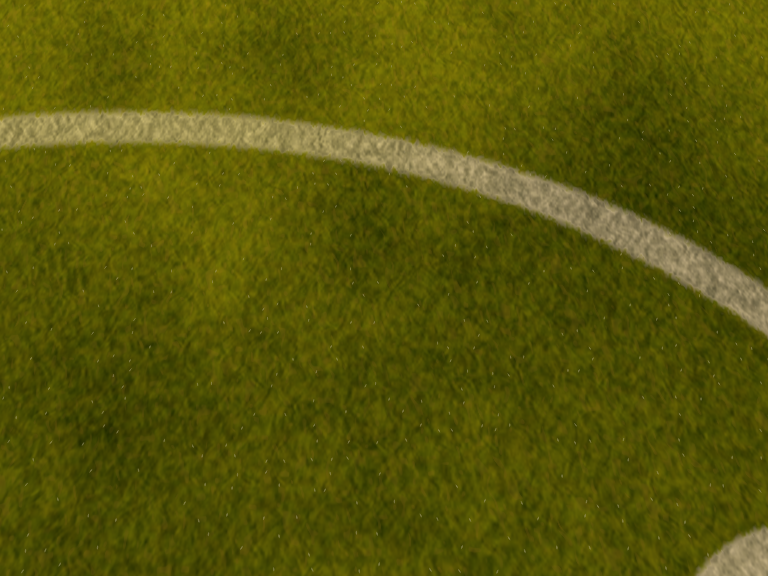
Write a Shadertoy shader that draws this texture.

```glsl
// Sunlit turf with a curved chalk line, a chalk spot and soft patches of shade.

const vec3 TURF_DARK = vec3(0.19, 0.21, 0.004);
const vec3 TURF_LIGHT = vec3(0.51, 0.485, 0.025);
const vec3 STRAW = vec3(0.62, 0.50, 0.10);
const vec3 CHALK_WARM = vec3(0.63, 0.575, 0.36);
const vec3 CHALK_PALE = vec3(0.64, 0.575, 0.44);
const vec3 FLECK = vec3(0.68, 0.65, 0.50);
const vec2 ARC_TOP = vec2(0.22, 0.780);
const vec2 ARC_BEND = vec2(0.213, 0.039);
const float LINE_HALF_WIDTH = 0.030;
const vec2 SPOT_CENTER = vec2(1.38, -0.12);
const float SPOT_RADIUS = 0.213;
const float BLADE_DENSITY = 125.0;
const float GRAIN = 0.62;

// Light patches: centre x, centre y, radius, strength.
const int PATCHES = 12;
const vec4 PATCH[PATCHES] = vec4[](
    vec4(0.19, 0.905, 0.085, -0.24), vec4(0.51, 0.915, 0.100, -0.25),
    vec4(1.10, 0.745, 0.170, -0.34), vec4(0.87, 0.960, 0.075, -0.18),
    vec4(1.07, 0.920, 0.070, -0.14), vec4(0.42, 0.560, 0.140, 0.22),
    vec4(0.62, 0.650, 0.110, -0.19), vec4(0.88, 0.570, 0.180, -0.14),
    vec4(0.16, 0.250, 0.100, -0.16), vec4(0.72, 0.850, 0.110, 0.10),
    vec4(0.22, 0.660, 0.140, 0.14), vec4(1.30, 0.560, 0.170, -0.18));

float hash(vec2 p) {
    vec3 q = fract(p.xyx * vec3(0.1031, 0.1030, 0.0973));
    q += dot(q, q.yzx + 33.33);
    return fract((q.x + q.y) * q.z);
}

float noise(vec2 p) {
    vec2 cell = floor(p), f = fract(p);
    f = f * f * (3.0 - 2.0 * f);
    float low = mix(hash(cell), hash(cell + vec2(1, 0)), f.x);
    float high = mix(hash(cell + vec2(0, 1)), hash(cell + vec2(1, 1)), f.x);
    return mix(low, high, f.y);
}

float fbm(vec2 p) {
    float sum = 0.0, weight = 0.5;
    for (int i = 0; i < 4; i++) {
        sum += weight * noise(p);
        p = p * 2.03 + 17.3;
        weight *= 0.5;
    }
    return sum;
}

// Ground position, with finer spacing towards the top.
vec2 groundPlane(vec2 p) {
    return vec2((p.x - 0.667) * (1.0 + 0.45 * p.y), p.y * (1.0 + 0.35 * p.y)) + 3.0;
}

// Elongated noise leaning sideways, like overlapping blades.
float blades(vec2 g, float lean) {
    vec2 bend = 0.016 * vec2(noise(g * 31.0), noise(g * 27.0 + 9.0));
    g += bend;
    return noise(vec2(g.x + lean * g.y, g.y * 0.48) * BLADE_DENSITY);
}

// Small bright slivers scattered one per grid cell at random.
float flecks(vec2 g) {
    vec2 grid = g * 34.0, cell = floor(grid);
    vec2 offset = 0.25 + 0.5 * vec2(hash(cell + 3.1), hash(cell + 7.7));
    vec2 d = fract(grid) - offset;
    d.x += (hash(cell + 5.3) - 0.5) * d.y;
    float sliver = 1.0 - smoothstep(0.3, 1.0, length(d / vec2(0.075, 0.17)));
    return sliver * step(0.80, hash(cell + 11.9));
}

// Signed distance to the curved chalk band.
float arcBand(vec2 p) {
    float x = p.x - ARC_TOP.x, x2 = x * x;
    float height = ARC_TOP.y - ARC_BEND.x * x2 - ARC_BEND.y * x2 * x2;
    float slope = 2.0 * ARC_BEND.x * x + 4.0 * ARC_BEND.y * x * x2;
    float halfWidth = LINE_HALF_WIDTH + 0.007 * smoothstep(0.6, 1.3, p.x);
    return abs(p.y - height) / sqrt(1.0 + slope * slope) - halfWidth;
}

float patchLight(vec2 p) {
    float light = 0.0;
    for (int i = 0; i < PATCHES; i++) {
        vec2 d = (p - PATCH[i].xy) / PATCH[i].z;
        light += PATCH[i].w * exp(-dot(d, d));
    }
    return light;
}

void mainImage(out vec4 fragColor, in vec2 fragCoord) {
    vec2 p = fragCoord / iResolution.y;
    vec2 g = groundPlane(p);

    // Broad light, then blade grain
    vec2 drift = 0.06 * vec2(fbm(p * 9.0), fbm(p * 9.0 + 40.0)) - 0.028;
    float light = 0.35 + 0.36 * smoothstep(0.45, 1.0, p.y) + patchLight(p + drift);
    light += 0.30 * (fbm(p * 11.0 + 5.0) - 0.47);
    float grain = 0.5 * (blades(g, 0.35) + blades(g + 6.0, -0.3)) - 0.5;
    float fine = noise(g * vec2(240.0, 150.0)) - 0.5;
    float tone = light + GRAIN * grain + 0.14 * fine;
    vec3 color = mix(TURF_DARK, TURF_LIGHT, clamp(tone, -0.25, 1.25));

    // Hue variation and dry blades
    float dry = smoothstep(0.68, 0.92, blades(g + 13.0, 0.15));
    color = mix(color, STRAW * (0.55 + 0.5 * light), 0.30 * dry);
    color.r += 0.035 * (noise(g * 70.0) - 0.5);
    color = mix(color, FLECK, 0.45 * flecks(g));

    // Chalk with ragged grassy edges
    float ragged = 0.014 * grain + 0.006 * fine;
    float edge = min(arcBand(p), length(p - SPOT_CENTER) - SPOT_RADIUS) + ragged;
    float cover = 1.0 - smoothstep(-0.009, 0.005, edge);
    vec3 chalk = mix(CHALK_WARM, CHALK_PALE, smoothstep(0.4, 1.0, p.x));
    chalk *= 0.91 + 0.20 * light + 0.42 * grain + 0.18 * fine;
    color = mix(color, chalk, cover * (0.88 + 0.22 * grain));

    fragColor = vec4(clamp(color, 0.0, 1.0), 1.0);
}
```
